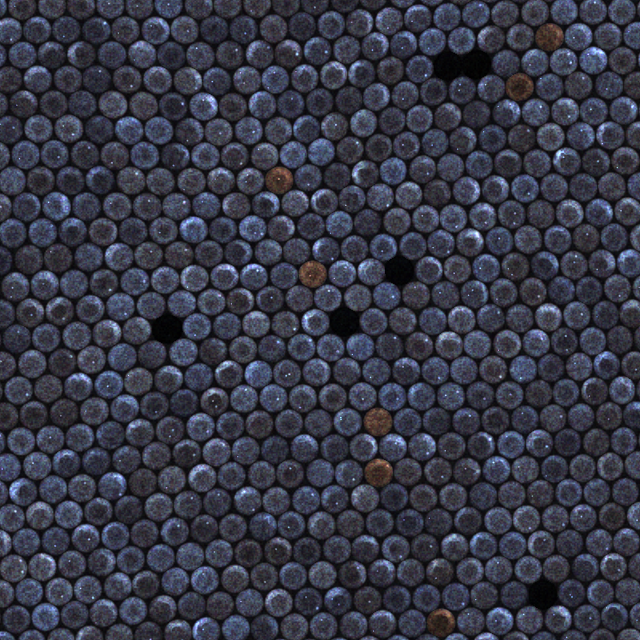
Give the GLSL for this texture, as a Shadertoy shader.

```glsl
// Tightly stacked ends of blue-grey metal rods, with worn faces and a few empty slots.
#define COLUMNS 21.9
#define TILT 0.033
#define RADIUS 0.492
#define JITTER 0.05
#define EXPOSURE 1.0
#define GRAIN 0.30
#define GRAIN_SCALE 400.0
#define HOLE_SHARE 0.006
#define RUST_SHARE 0.012
#define GLINT_SHARE 0.28

const float ROW_HEIGHT = 0.866;

vec3 hash3(vec2 p) {
    vec3 q = fract(p.xyx * vec3(0.1031, 0.1030, 0.0973));
    q += dot(q, q.yxz + 33.33);
    return fract((q.xxy + q.yzz) * q.zyx);
}

// Smoothly interpolated noise, three independent channels
vec3 noise3(vec2 p) {
    vec2 cell = floor(p), f = fract(p);
    f = f * f * (3.0 - 2.0 * f);
    vec3 low = mix(hash3(cell), hash3(cell + vec2(1, 0)), f.x);
    vec3 high = mix(hash3(cell + vec2(0, 1)), hash3(cell + vec2(1, 1)), f.x);
    return mix(low, high, f.y);
}

vec2 rodCentre(vec2 id) {
    float stagger = 0.5 * mod(id.y, 2.0);
    vec2 shift = (hash3(id + 71.0).xy - 0.5) * JITTER;
    return vec2(id.x + stagger, id.y * ROW_HEIGHT) + shift;
}

// Nearest rod: offset from its centre in xy, its lattice id in zw
vec4 nearestRod(vec2 p) {
    float row = floor(p.y / ROW_HEIGHT + 0.5);
    vec4 best = vec4(9.0);
    for (int j = -1; j <= 1; j++) {
        float y = row + float(j);
        float column = floor(p.x - 0.5 * mod(y, 2.0) + 0.5);
        for (int i = -1; i <= 1; i++) {
            vec2 id = vec2(column + float(i), y);
            vec2 offset = p - rodCentre(id);
            if (dot(offset, offset) < dot(best.xy, best.xy)) best = vec4(offset, id);
        }
    }
    return best;
}

// Brightness of one rod face; d is the offset in radii
float rodFace(vec2 d, vec2 id) {
    float r = length(d);
    vec3 look = hash3(id + 13.0);
    vec3 wear = hash3(id + 47.0);
    vec2 seed = id * 17.0;
    float mottle = noise3(d * 3.5 + seed).x - 0.5;
    float scratch = noise3(d * 8.0 + seed + 5.0).y - 0.5;

    float base = mix(0.17, 0.31, look.x);
    float level = base * (1.0 + 0.45 * mottle + 0.30 * scratch + 0.14 * d.y);

    // Bevel lit mostly from above, around a flat and darker ragged core
    float angle = 1.57 + (look.y - 0.5) * 2.6;
    float facing = dot(d, vec2(cos(angle), sin(angle))) / max(r, 0.01);
    float core = 0.42 + 0.20 * look.z + 0.35 * mottle;
    float bevel = smoothstep(core - 0.14, core + 0.14, r);
    float lit = pow(max(0.5 + 0.5 * facing, 0.0), 3.0);
    float shine = wear.x * wear.x * wear.x;
    level += bevel * lit * (0.05 + 0.34 * shine) * (1.0 + mottle);
    level += bevel * 0.05 * wear.y;
    level *= mix(1.0 - 0.22 * wear.y, 1.0, bevel);

    // Small glints
    for (int i = 0; i < 2; i++) {
        vec3 spot = hash3(id + 101.0 + 29.0 * float(i));
        vec2 place = (spot.xy - 0.5) * 1.3;
        float size = mix(0.08, 0.17, spot.x);
        float on = step(spot.z, GLINT_SHARE);
        level += on * 0.45 * (1.0 - smoothstep(0.0, size, length(d - place)));
    }
    return level;
}

// Neutral shadows turning to steel blue in the lights
vec3 steel(float level) {
    vec3 shadow = vec3(1.01, 0.99, 1.20);
    vec3 light = vec3(0.89, 1.01, 1.31);
    return level * mix(shadow, light, smoothstep(0.17, 0.36, level));
}

void mainImage(out vec4 fragColor, in vec2 fragCoord) {
    vec2 uv = fragCoord / iResolution.y;

    // Slightly tilted and sagging stack
    float c = cos(TILT), s = sin(TILT);
    vec2 p = vec2(c * uv.x + s * uv.y, c * uv.y - s * uv.x) * COLUMNS;
    p += 0.45 * (noise3(uv * 2.5 + 3.0).xy - 0.5);

    vec4 rod = nearestRod(p);
    vec2 d = rod.xy / RADIUS;
    float r = length(d);
    vec3 kind = hash3(rod.zw + 211.0);

    // Face, darkened edge and shadowed gap
    float level = rodFace(d, rod.zw);
    level *= 1.0 - 0.30 * smoothstep(0.72, 1.0, r);
    level *= 0.88 + 0.24 * noise3(uv * 4.0 + 20.0).x;
    float cover = 1.0 - smoothstep(0.88, 1.06, r);
    vec3 color = steel(mix(0.055, level, cover));

    // Individual tint, rust and empty slots
    color *= mix(vec3(1.05, 0.99, 0.92), vec3(0.96, 1.0, 1.07), kind.y);
    float rust = step(1.0 - RUST_SHARE, kind.x);
    color = mix(color, level * vec3(1.12, 0.82, 0.70), rust * cover);
    float hole = step(kind.x, HOLE_SHARE);
    color *= 1.0 - 0.92 * hole * (1.0 - smoothstep(0.95, 1.15, r));

    // Fine coloured sensor grain
    vec3 speck = noise3(uv * GRAIN_SCALE) - 0.5;
    speck = mix(speck, vec3(speck.y), 0.5);
    color *= 1.0 + 2.0 * GRAIN * speck;
    color += 0.03 * speck;
    fragColor = vec4(clamp(color * EXPOSURE, 0.0, 1.0), 1.0);
}
```
